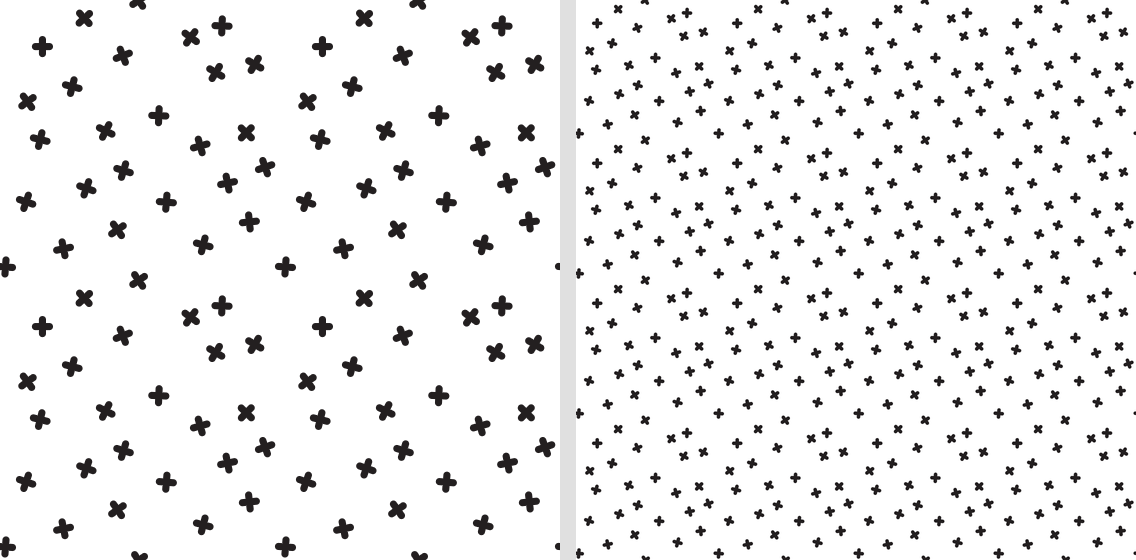
Left, the tile; right, the same tile 2 across and 2 down.
Write a WebGL 2 fragment shader that draws this pattern.

```glsl
#version 300 es
precision highp float;
// Seamless scatter of small, randomly turned dark crosses with round ends on white.

uniform vec2 u_resolution;
out vec4 fragColor;

const vec3 PAPER = vec3(1.0);
const vec3 INK = vec3(0.137, 0.122, 0.125);

const float REPEATS = 2.0;      // whole tiles across the canvas
const int CROSSES = 26;         // crosses in one tile
const float LATTICE_STEP = 16.0; // gives a nearly hexagonal lattice
const float JITTER = 0.05;      // largest shift, in tiles
const float ARM_LENGTH = 0.025; // centre to cap centre, in tiles
const float ARM_RADIUS = 0.0127;
const float TAU = 6.28319;

vec3 hash3(float seed) {
  return fract(sin(seed * vec3(12.989, 78.233, 39.425)) * 43758.5);
}

vec2 rotate(vec2 p, float angle) {
  float c = cos(angle), s = sin(angle);
  return vec2(c * p.x - s * p.y, s * p.x + c * p.y);
}

// Shortest offset between two points on a tile that wraps
vec2 wrapOffset(vec2 from, vec2 to) {
  vec2 offset = to - from;
  return offset - round(offset);
}

// Signed distance to two crossed capsules, folded onto one arm
float crossDistance(vec2 p, float armLength, float radius) {
  p = abs(p);
  if (p.y > p.x) p = p.yx;
  return length(vec2(max(p.x - armLength, 0.0), p.y)) - radius;
}

// Evenly spread lattice point, shifted within a small disc
vec2 crossCentre(float index, float count, vec2 random) {
  vec2 lattice = vec2(index, mod(index * LATTICE_STEP, count)) + 0.5;
  return lattice / count + rotate(vec2(JITTER * sqrt(random.x), 0.0), TAU * random.y);
}

// Distance to the nearest cross in the tile
float scatterDistance(vec2 p, int count) {
  float nearest = 1.0;
  for (int i = 0; i < count; i++) {
    vec3 random = hash3(float(i) + 1.0);
    vec2 centre = crossCentre(float(i), float(count), random.xy);
    vec2 local = rotate(wrapOffset(centre, p), 0.25 * TAU * random.z);
    nearest = min(nearest, crossDistance(local, ARM_LENGTH, ARM_RADIUS));
  }
  return nearest;
}

void main() {
  vec2 tilePos = fract(gl_FragCoord.xy / u_resolution * REPEATS);
  float pixel = REPEATS / u_resolution.y;

  // Edge smoothed over about one pixel
  float d = scatterDistance(tilePos, CROSSES);
  float coverage = clamp(0.5 - d / pixel, 0.0, 1.0);
  fragColor = vec4(mix(PAPER, INK, coverage), 1.0);
}
```
